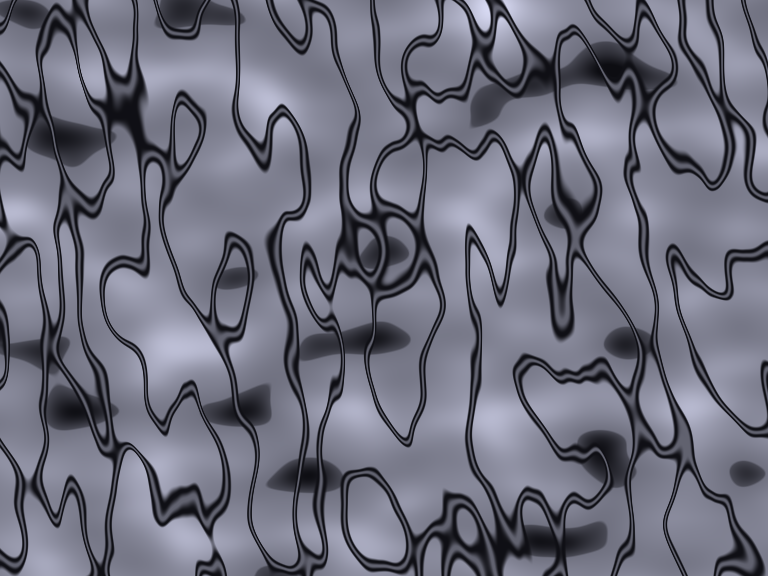
Write a WebGL 2 fragment shader that draws this texture.

```glsl
#version 300 es
precision highp float;
// Liquid metal: a soft lilac-grey sheen with sharp-edged dark pools, crossed by
// tall double-edged veins. The sheen is wide gradient noise, darkened below a
// threshold; the veins are zero contours of warped, vertically stretched noise.

uniform vec2 u_resolution;
out vec4 fragColor;

const vec2  SHEEN_CELL  = vec2(0.19, 0.115); // in canvas heights
const vec2  VEIN_CELL   = vec2(0.082, 0.205);
const float VEIN_LEAN   = 0.14;
const float VEIN_WIDTH  = 0.125;             // in noise value, so saddles swell
const float VEIN_DETAIL = 0.24;
const float WARP_SIZE   = 0.16;
const float WARP_AMOUNT = 0.022;
const float POOL_LEVEL  = -0.5;
const float POOL_TONE   = 0.29;
const float POOL_DEPTH  = 0.75;
const float MID_TONE    = 0.51;
const float EDGE_TONE   = 0.06;
const float CORE_TONE   = 0.38;
const vec3  TINT        = vec3(1.0, 1.01, 1.11);
const vec3  SHADOW_TINT = vec3(0.0, 0.0, 0.015);

// Integer hash giving two values in -1..1
vec2 hash2(ivec2 cell, uint seed) {
    uvec2 v = uvec2(cell) * 1664525u + 1013904223u + seed * 747796u;
    v.x += v.y * 1664525u;
    v.y += v.x * 1664525u;
    v ^= v >> 16u;
    v.x += v.y * 1664525u;
    v.y += v.x * 1664525u;
    v ^= v >> 16u;
    return vec2(v & 0xffffu) / 32767.5 - 1.0;
}

float cornerSlope(ivec2 cell, vec2 offset, uint seed) {
    return dot(normalize(hash2(cell, seed) + 1e-4), offset);
}

// Gradient noise, roughly -1..1
float noise(vec2 p, uint seed) {
    ivec2 c = ivec2(floor(p));
    vec2 f = fract(p);
    vec2 s = f * f * f * (f * (f * 6.0 - 15.0) + 10.0);
    float low  = mix(cornerSlope(c, f, seed),
                     cornerSlope(c + ivec2(1, 0), f - vec2(1, 0), seed), s.x);
    float high = mix(cornerSlope(c + ivec2(0, 1), f - vec2(0, 1), seed),
                     cornerSlope(c + ivec2(1, 1), f - vec2(1, 1), seed), s.x);
    return 1.5 * mix(low, high, s.y);
}

// Soft sheen with hard-rimmed pools that deepen towards their centres
float sheenTone(vec2 p) {
    float n = noise(p / SHEEN_CELL + 20.0, 1u)
            + 0.15 * noise(p / SHEEN_CELL * 2.1 + 7.3, 2u);
    float lift = max(n, 0.0);
    float sheen = MID_TONE + 0.14 * n + 0.16 * lift * lift;
    float pool = max(POOL_TONE - POOL_DEPTH * (POOL_LEVEL - n), 0.05);
    float rim = max(fwidth(n), 0.015);
    return mix(pool, sheen, smoothstep(POOL_LEVEL - rim, POOL_LEVEL + rim, n));
}

// Signed field whose zero contours carry the veins
float veinField(vec2 p) {
    p.x += VEIN_LEAN * p.y;
    p += WARP_AMOUNT * vec2(noise(p / WARP_SIZE, 3u), noise(p / WARP_SIZE, 4u));
    vec2 q = p / VEIN_CELL;
    return noise(q + 11.4, 5u) + VEIN_DETAIL * noise(q * 2.03 + 3.7, 6u);
}

void main() {
    vec2 p = gl_FragCoord.xy / u_resolution.y;
    float tone = sheenTone(p);

    // Vein profile: lighter core between two dark edges
    float field = veinField(p);
    float width = max(VEIN_WIDTH, 1.5 * fwidth(field));
    float t = abs(field) / width;
    float core = 1.0 - smoothstep(0.05, 0.5, t);
    float cover = 1.0 - smoothstep(0.6, 1.05, t);
    tone = mix(tone, mix(EDGE_TONE, CORE_TONE, core), cover);

    fragColor = vec4(clamp(tone * TINT + SHADOW_TINT, 0.0, 1.0), 1.0);
}
```
